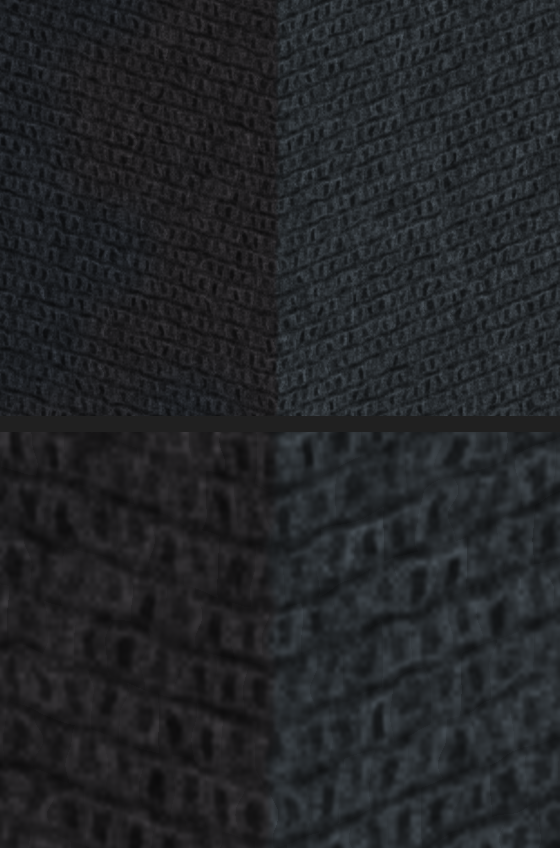
Top, the full canvas; bottom, a detail of the centre.
Reproduce this texture procedurally as a Shadertoy shader.

```glsl
// Dark woven chevron cloth: a warm black panel and a slate panel meet at a seam.
// Narrow ribs rise away from the seam, each one cut by close upright slits.
// Hashes vary every slit; crisp fibre grain breaks ribs and slits apart.

const float SEAM = 0.495;         // seam position, share of the width
const float RIBS = 21.0;          // ribs per canvas height
const float THREADS = 37.0;       // slits per canvas height, measured across
const vec3 WARM_BLACK = vec3(0.156, 0.150, 0.158);
const vec3 BLUE_BLACK = vec3(0.140, 0.153, 0.172);
const vec3 SLATE = vec3(0.192, 0.213, 0.230);

float hash(vec2 p) {
    vec3 q = fract(vec3(p.xyx) * 0.1031);
    q += dot(q, q.yzx + 33.33);
    return fract((q.x + q.y) * q.z);
}

float valueNoise(vec2 p) {
    vec2 cell = floor(p), f = fract(p);
    f = f * f * (3.0 - 2.0 * f);
    float low = mix(hash(cell), hash(cell + vec2(1.0, 0.0)), f.x);
    float high = mix(hash(cell + vec2(0.0, 1.0)), hash(cell + 1.0), f.x);
    return mix(low, high, f.y);
}

// Soft band of the given half width around zero.
float band(float distance, float halfWidth, float blur) {
    return 1.0 - smoothstep(halfWidth - blur, halfWidth + blur, abs(distance));
}

// Relative brightness of the weave; slope tilts the ribs.
float weave(vec2 p, float slope, float seed, float pixel) {
    float bend = valueNoise(p * 45.0 + seed) - 0.5;
    float rib = (p.y - slope * p.x) * RIBS + bend * 0.2;
    float row = floor(rib);
    float across = fract(rib) - 0.5;

    // Each rib shifts its upright slits by part of a thread.
    float sway = valueNoise(p * 50.0 + seed + 40.0) - 0.5;
    float thread = p.x * THREADS + row * 0.42 + sway * 0.4;
    vec2 id = vec2(floor(thread), row) + seed;
    float along = fract(thread) - 0.5;
    float variation = hash(id);

    float ribBlur = max(0.12, pixel * RIBS);
    float slitBlur = max(0.13, pixel * THREADS);
    float groove = 1.0 - band(across, 0.38, ribBlur);
    float slit = band(along, 0.19, slitBlur)
               * band(across + (variation - 0.5) * 0.2, 0.25, ribBlur);

    // Threads glint beside the slits and along the upper rib shoulder.
    float glint = band(along - 0.4, 0.13, 0.13) * band(across, 0.28, 0.14);
    float shoulder = band(across - 0.27, 0.08, 0.11);
    float shade = 0.91 + 0.16 * (hash(id + 17.0) - 0.5);
    shade += 0.18 * glint * hash(id + 31.0) + 0.16 * shoulder * variation;

    // Fibre noise leaves the grooves and slits uneven in depth.
    float depth = mix(0.12, 0.58, valueNoise(p * vec2(75.0, 50.0) + seed));
    shade *= 1.0 - depth * groove;
    return shade * (1.0 - slit * mix(0.22, 0.56, variation));
}

void mainImage(out vec4 fragColor, in vec2 fragCoord) {
    float pixel = 1.0 / iResolution.y;
    vec2 p = fragCoord * pixel;
    float seamX = SEAM * iResolution.x * pixel;
    p.x -= seamX;

    // Panels meet along a slightly uneven seam.
    float wobble = (valueNoise(vec2(p.y * 40.0, 3.0)) - 0.5) * 0.008;
    float right = smoothstep(-0.005 - pixel, 0.005 + pixel, p.x + wobble);

    // The black panel turns bluish in patches away from the seam.
    float patches = valueNoise(p * 5.0 + 60.0) + 0.7 * clamp(-p.x / seamX, 0.0, 1.0);
    vec3 black = mix(WARM_BLACK, BLUE_BLACK, smoothstep(0.45, 1.15, patches));
    vec3 leftCloth = black * weave(p, -0.32, 80.0, pixel);
    vec3 rightCloth = SLATE * weave(p, 0.40, 140.0, pixel);
    vec3 color = mix(leftCloth, rightCloth, right);

    // Upright fibres, level fibres and fine grain.
    color *= 0.84 + 0.32 * valueNoise(p * vec2(160.0, 70.0) + 200.0);
    color *= 0.89 + 0.22 * valueNoise(p * vec2(80.0, 170.0) + 300.0);
    color *= 0.81 + 0.38 * valueNoise(p * vec2(230.0, 210.0) + 400.0);
    fragColor = vec4(color, 1.0);
}
```
